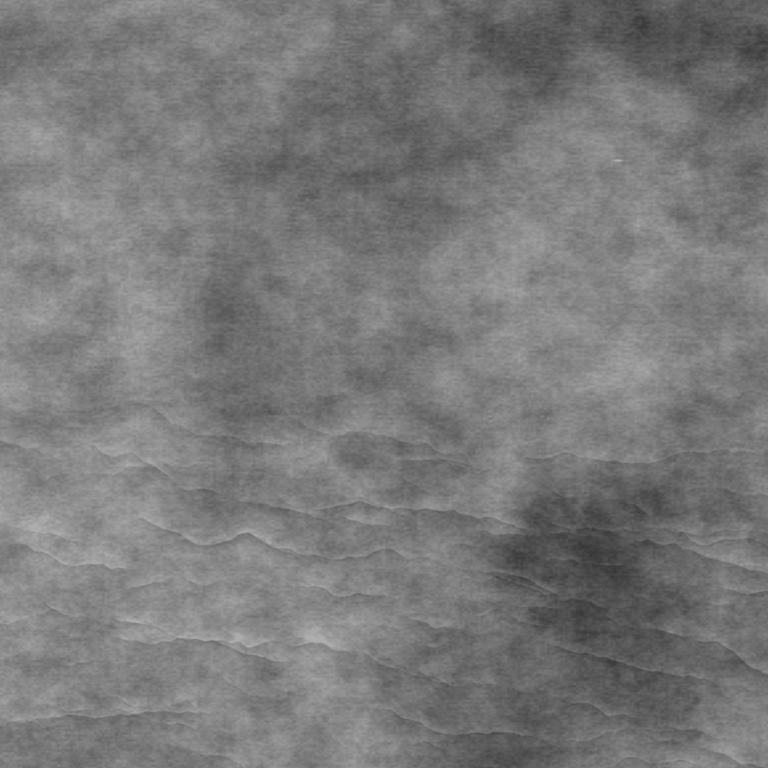
This texture is drawn by a three.js fragment shader. Its source:

```glsl
// Overcast grey haze drifting above faint, wind-tilted ripples.
// Soft shade pools and layered value noise set the tone; short sawtooth crests,
// bright above and dark below, break up the lower half; fine grain tops it.

varying vec2 vUv;

const vec3 TINT = vec3(1.0);
const float BASE_TONE = 0.496;
const float CLOUD_AMOUNT = 0.19;     // broad drifting patches
const float MOTTLE_AMOUNT = 0.21;    // small smudges
const float GRAIN_AMOUNT = 0.085;    // fine specks and streaks
const float CREST_AMOUNT = 0.085;
const float CREST_SLOPE = 0.18;      // fall of the crests to the right
const float CREST_SOFTNESS = 0.003;  // edge width in canvas units
const float TONE_MIN = 0.22;
const float TONE_MAX = 0.68;

float hash(vec2 p) {
  return fract(sin(dot(p, vec2(127.1, 311.7))) * 43758.5453);
}

float valueNoise(vec2 p) {
  vec2 cell = floor(p);
  vec2 f = fract(p);
  f = f * f * (3.0 - 2.0 * f);
  float low = mix(hash(cell), hash(cell + vec2(1.0, 0.0)), f.x);
  float high = mix(hash(cell + vec2(0.0, 1.0)), hash(cell + vec2(1.0)), f.x);
  return mix(low, high, f.y);
}

// Rotated octaves, centred on zero; persistence sets the roughness
float fbm(vec2 p, float persistence) {
  float sum = 0.0;
  float amplitude = 0.5;
  for (int i = 0; i < 5; i++) {
    sum += amplitude * (valueNoise(p) - 0.5);
    p = mat2(1.6, 1.2, -1.2, 1.6) * p + 17.3;
    amplitude *= persistence;
  }
  return sum;
}

float pool(vec2 p, vec2 center, vec2 radius) {
  vec2 d = (p - center) / radius;
  return exp(-dot(d, d));
}

// Large light and dark areas, with ragged borders
float broadShade(vec2 p) {
  vec2 warp = vec2(fbm(p * 8.0 + 3.1, 0.62), fbm(p * 8.0 + 41.7, 0.62));
  vec2 q = p + 0.17 * warp;
  float shade = -0.16 * pool(q, vec2(0.70, 0.06), vec2(0.20, 0.13));
  shade -= 0.14 * pool(q, vec2(0.75, 0.26), vec2(0.09, 0.13));
  shade -= 0.11 * pool(q, vec2(0.89, 0.36), vec2(0.15, 0.07));
  shade -= 0.07 * pool(q, vec2(0.90, 0.20), vec2(0.15, 0.10));
  shade -= 0.15 * pool(q, vec2(0.70, 0.98), vec2(0.20, 0.09));
  shade -= 0.12 * pool(q, vec2(1.00, 0.88), vec2(0.12, 0.13));
  shade -= 0.06 * pool(q, vec2(0.44, 0.82), vec2(0.15, 0.22));
  shade -= 0.05 * pool(q, vec2(0.30, 0.54), vec2(0.09, 0.17));
  shade += 0.04 * pool(q, vec2(0.10, 0.75), vec2(0.25, 0.35));
  shade += 0.05 * pool(q, vec2(0.80, 0.62), vec2(0.24, 0.18));
  shade += 0.05 * pool(q, vec2(0.15, 0.20), vec2(0.35, 0.20));
  return shade;
}

// Broken rows of crests: hard lower rim, glow above, shadow below
float crests(vec2 p, float rows, float seed) {
  float bend = 0.09 * (valueNoise(p * 3.0 + seed) - 0.5)
             + 0.035 * (valueNoise(p * vec2(12.0, 7.0) + seed) - 0.5)
             + 0.014 * (valueNoise(p * vec2(34.0, 14.0) + seed) - 0.5)
             + 0.006 * (valueNoise(p * vec2(90.0, 36.0) + seed) - 0.5);
  float phase = (p.y + CREST_SLOPE * p.x + bend) * rows;
  float row = floor(phase + 0.5);
  float d = phase - row;
  float rim = smoothstep(-0.5, 0.5, d / (CREST_SOFTNESS * rows));
  float glow = exp(-6.0 * abs(d)) * (1.0 - 2.0 * abs(d));
  float segment = valueNoise(vec2(p.x * 9.0 + seed, row * 7.3 + seed));
  segment *= 0.55 + 0.9 * valueNoise(p * vec2(30.0, 24.0) + seed);
  return mix(-0.6, 1.0, rim) * glow * smoothstep(0.35, 0.85, segment);
}

// Fine specks, some of them stretched sideways, with faint line flicker
float fineGrain(vec2 p) {
  float streaks = valueNoise(p * vec2(130.0, 330.0)) - 0.5;
  float specks = valueNoise(p * vec2(290.0, 310.0) + 71.0) - 0.5;
  float lines = valueNoise(vec2(p.x * 24.0, p.y * 380.0 + 13.0)) - 0.5;
  return 0.5 * streaks + 0.65 * specks + 0.2 * lines;
}

void main() {
  vec2 p = vUv;

  float tone = BASE_TONE + broadShade(p);
  tone += CLOUD_AMOUNT * fbm(p * vec2(4.0, 4.6) + 8.4, 0.6);
  tone += MOTTLE_AMOUNT * fbm(p * vec2(17.0, 22.0) + 29.0, 0.7);

  // Ripples fade out towards the upper half
  float rippleZone = 1.0 - smoothstep(0.34, 0.58, p.y);
  float ripples = crests(p, 9.0, 5.0) + crests(p, 14.0, 23.0)
                + 0.7 * crests(p, 22.0, 47.0);
  tone += CREST_AMOUNT * rippleZone * ripples;

  tone += GRAIN_AMOUNT * fineGrain(p);

  // One tiny bright fleck in the haze
  tone += 0.25 * pool(p, vec2(0.805, 0.791), vec2(0.005, 0.0014));

  gl_FragColor = vec4(TINT * clamp(tone, TONE_MIN, TONE_MAX), 1.0);
}
```
